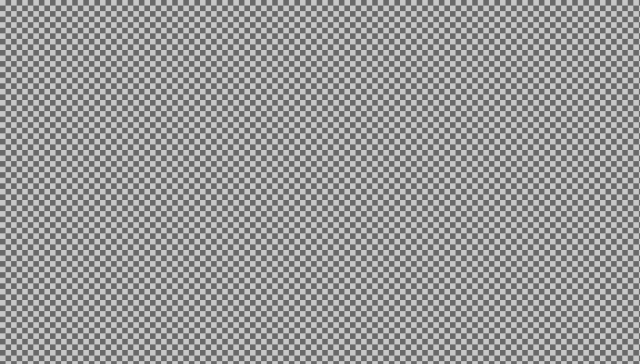
Write a WebGL 1 fragment shader that draws this pattern.

```glsl
precision highp float;
// A fine two-tone grey checkerboard of square cells, anchored at the top left.
// Each axis is a square wave of +1 and -1 averaged exactly over one pixel;
// the product of the two waves blends the light and dark tones.

#define CELLS_ACROSS 115.2
#define CELL_OFFSET vec2(0.0, 0.0)
#define LIGHT_GREY vec3(0.78)
#define DARK_GREY vec3(0.41)

uniform vec2 u_resolution;

// Integral of a square wave that is +1 on even cells and -1 on odd cells.
vec2 squareWaveIntegral(vec2 p) {
  return 1.0 - abs(mod(p, 2.0) - 1.0);
}

// Mean of the square wave over a window of the given width.
vec2 filteredSquareWave(vec2 center, float width) {
  vec2 halfWindow = vec2(0.5 * width);
  return (squareWaveIntegral(center + halfWindow)
        - squareWaveIntegral(center - halfWindow)) / width;
}

void main() {
  // Cell coordinates, counted rightwards and down from the top left corner.
  float cellsPerPixel = CELLS_ACROSS / u_resolution.x;
  vec2 fromTopLeft = vec2(gl_FragCoord.x, u_resolution.y - gl_FragCoord.y);
  vec2 cell = fromTopLeft * cellsPerPixel + CELL_OFFSET;

  // Equal signs give a light cell, opposite signs a dark one.
  vec2 wave = filteredSquareWave(cell, cellsPerPixel);
  float lightness = 0.5 + 0.5 * wave.x * wave.y;

  gl_FragColor = vec4(mix(DARK_GREY, LIGHT_GREY, lightness), 1.0);
}
```
